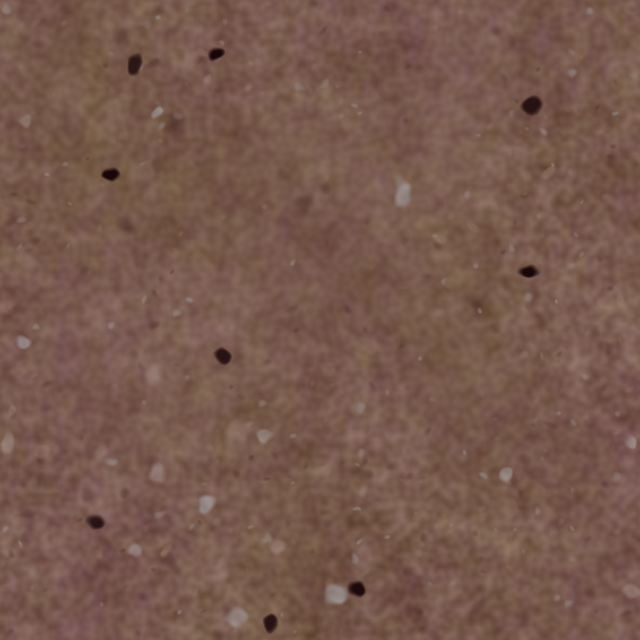
Reproduce this texture procedurally as a Shadertoy shader.

```glsl
// Packed brown earth: soft mottled soil with pale pebbles, grit, stains and
// a few dark pits. Gradient noise makes the soil; jittered grids scatter
// warped ellipses, with the pebbles gathered into gritty patches.

#define SOIL        vec3(0.470, 0.350, 0.302)
#define TONE_AXIS   vec3(0.95, 1.06, 1.00)
#define TINT_AXIS   vec3(0.004, -0.016, 0.030)
#define PEBBLE_PINK vec3(0.630, 0.505, 0.455)
#define PEBBLE_GREY vec3(0.600, 0.575, 0.580)
#define STAIN       vec3(0.285, 0.165, 0.145)
#define PIT         vec3(0.085, 0.020, 0.030)
#define CONTRAST    1.0
#define PEBBLES     0.28
#define PITS        0.15

// Three random values in 0..1 for a grid cell and a layer number.
vec3 hash(vec2 cell, int layer)
{
    uvec3 v = uvec3(ivec3(ivec2(cell), layer)) * 1664525u + 1013904223u;
    v.x += v.y * v.z; v.y += v.z * v.x; v.z += v.x * v.y;
    v ^= v >> 16u;
    v.x += v.y * v.z; v.y += v.z * v.x; v.z += v.x * v.y;
    return vec3(v >> 8u) / 16777216.0;
}

float corner(vec2 cell, vec2 offset, int layer)
{
    float angle = 6.2832 * hash(cell, layer).x;
    return dot(vec2(cos(angle), sin(angle)), offset);
}

float gradientNoise(vec2 p, int layer)
{
    vec2 i = floor(p), f = p - i;
    vec2 u = f * f * f * (f * (f * 6.0 - 15.0) + 10.0);
    vec2 e = vec2(1.0, 0.0);
    return mix(mix(corner(i, f, layer), corner(i + e, f - e, layer), u.x),
               mix(corner(i + e.yx, f - e.yx, layer),
                   corner(i + 1.0, f - 1.0, layer), u.x), u.y);
}

// How gritty the ground is: calmer towards the upper middle.
float grittiness(vec2 p)
{
    float calm = exp(-7.0 * dot(p - vec2(0.5, 0.68), p - vec2(0.5, 0.68)));
    return clamp(0.8 - 0.75 * calm + 0.9 * gradientNoise(p * 4.0, 1), 0.05, 1.0);
}

// Scattered soft ellipses. Returns coverage and a random value of the topmost.
// Radii are in cells; clump ties the density to the gritty patches.
vec2 scatter(vec2 p, float count, float density, vec2 radii,
             float softness, float clump, int layer)
{
    vec2 q = p * count, home = floor(q), result = vec2(0.0);
    for (int y = -1; y <= 1; y++)
    for (int x = -1; x <= 1; x++)
    {
        vec2 cell = home + vec2(x, y);
        vec3 place = hash(cell, layer), form = hash(cell, layer + 50);
        vec2 centre = cell + 0.15 + 0.7 * place.yz;
        float chance = density * mix(1.0, grittiness(centre / count), clump);
        if (place.x > chance) continue;

        float angle = 6.2832 * form.x;
        vec2 axis = vec2(cos(angle), sin(angle)), d = q - centre;
        d = vec2(dot(d, axis), dot(d, vec2(-axis.y, axis.x)));
        d.y *= 1.0 + 0.5 * form.y;
        float radius = mix(radii.x, radii.y, form.z * form.z);
        float cover = 1.0 - smoothstep(1.0 - softness, 1.0, length(d) / radius);
        if (cover > result.x) result = vec2(cover, fract(form.y * 7.0 + form.x));
    }
    return result;
}

void mainImage(out vec4 fragColor, in vec2 fragCoord)
{
    vec2 p = fragCoord / iResolution.y;
    float gritty = grittiness(p);

    // Soil: broad shading, then mottling that strengthens in gritty patches.
    float broad = 0.050 * gradientNoise(p * 5.0, 2);
    float mottle = 0.055 * gradientNoise(p * 15.0, 3)
                 + 0.070 * gradientNoise(p * 36.0, 4)
                 + 0.065 * gradientNoise(p * 74.0, 5);
    float tone = CONTRAST * (broad + mottle * (0.7 + 0.5 * gritty));
    float tint = gradientNoise(p * 3.5, 6) + 0.9 * gradientNoise(p * 24.0, 7);
    vec3 color = SOIL + tone * TONE_AXIS + tint * TINT_AXIS;

    // Roughen outlines of everything scattered on the soil.
    vec2 warped = p + 0.008 * vec2(gradientNoise(p * 42.0, 8),
                                   gradientNoise(p * 42.0, 9));

    // Brown stains and small dark crumbs.
    vec2 stain = scatter(warped, 13.0, 0.16, vec2(0.18, 0.42), 0.9, 0.3, 10);
    vec2 crumb = scatter(warped, 34.0, 0.24, vec2(0.25, 0.50), 0.9, 0.7, 11);
    color = mix(color, STAIN, stain.x * (0.15 + 0.45 * stain.y * stain.y));
    color = mix(color, STAIN, crumb.x * (0.08 + 0.32 * crumb.y));

    // Pale grit and larger pebbles, from faint pink to clear grey.
    vec2 grit = scatter(warped, 42.0, 0.32, vec2(0.24, 0.52), 0.8, 0.9, 12);
    vec2 pebble = scatter(warped, 18.0, PEBBLES, vec2(0.24, 0.50), 0.6, 1.0, 13);
    vec3 gritColor = mix(PEBBLE_PINK, PEBBLE_GREY, grit.y * grit.y);
    vec3 pebbleColor = mix(PEBBLE_PINK, PEBBLE_GREY, smoothstep(0.5, 1.0, pebble.y));
    pebbleColor += 0.10 * gradientNoise(p * 60.0, 14);
    color = mix(color, gritColor, grit.x * (0.10 + 0.45 * grit.y * grit.y));
    color = mix(color, pebbleColor, pebble.x * (0.15 + 0.75 * pebble.y * pebble.y));

    // Dark pits with soft reddish rims.
    vec2 pit = scatter(warped, 8.0, PITS, vec2(0.13, 0.19), 0.85, 0.0, 15);
    color = mix(color, STAIN, 0.6 * smoothstep(0.0, 0.4, pit.x));
    color = mix(color, PIT, smoothstep(0.1, 0.8, pit.x) * (0.65 + 0.35 * pit.y));

    fragColor = vec4(clamp(color, 0.0, 1.0), 1.0);
}
```
